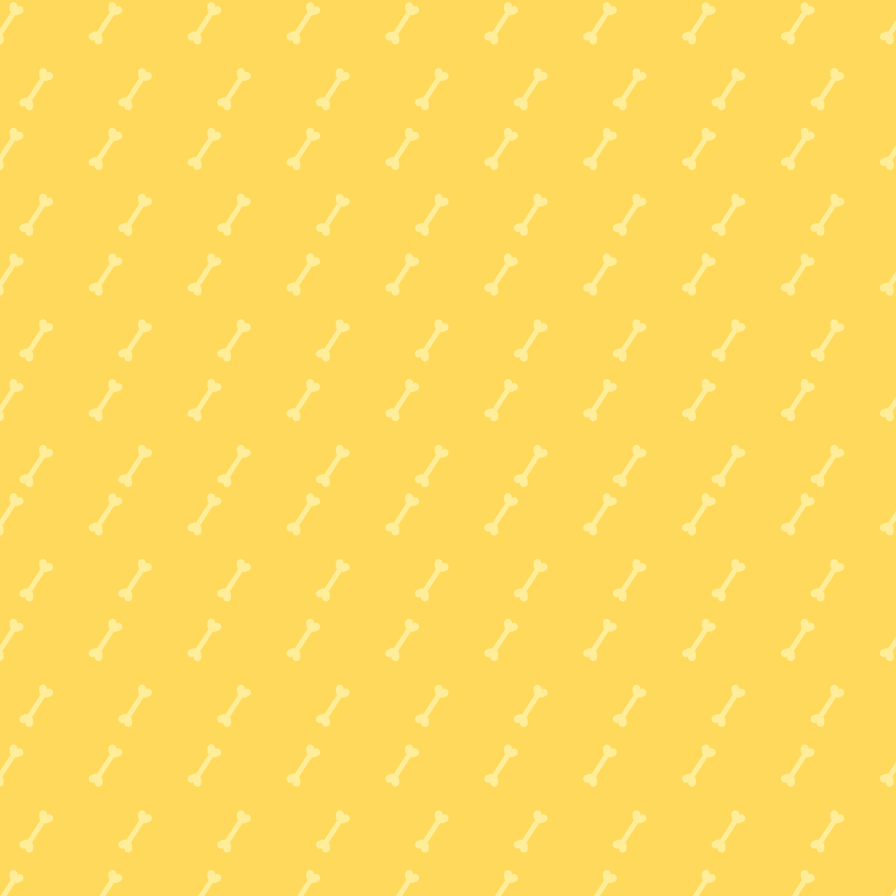
Write a WebGL 2 fragment shader that draws this pattern.

```glsl
#version 300 es
precision highp float;

uniform vec2 u_resolution;
out vec4 fragColor;

float capsule(vec2 p, vec2 a, vec2 b, float radius) {
    vec2 ab = b - a;
    float t = clamp(dot(p - a, ab) / dot(ab, ab), 0.0, 1.0);
    return length(p - a - ab * t) - radius;
}

// Bone leaning to the right, repeated once per unit along x
float boneRow(vec2 p, vec2 center) {
    vec2 d = p - center;
    d.x -= round(d.x);

    // Fold into one quarter, with the long axis along y
    vec2 axis = vec2(0.545, -0.838);
    vec2 q = abs(vec2(dot(d, vec2(-axis.y, axis.x)), dot(d, axis)));

    float shaft = capsule(q, vec2(0.0), vec2(0.0, 0.16), 0.026);
    float knob = capsule(q, vec2(0.018, 0.158), vec2(0.036, 0.183), 0.040);
    return min(shaft, knob);
}

void main() {
    // One unit is one column; y runs down from the top edge
    float columns = 9.06;
    vec2 p = vec2(gl_FragCoord.x, u_resolution.y - gl_FragCoord.y) * columns / u_resolution.y;

    // Blocks of four row pairs, the last pair cut slightly short
    p.y = mod(mod(p.y, 4.965), 1.27);

    float bones = min(boneRow(p, vec2(0.067, 0.236)), boneRow(p, vec2(0.366, 0.902)));

    float pixel = columns / u_resolution.y;
    float coverage = smoothstep(0.75 * pixel, -0.75 * pixel, bones);

    vec3 yellow = vec3(1.0, 0.85, 0.36);
    vec3 cream = vec3(1.0, 0.93, 0.60);
    fragColor = vec4(mix(yellow, cream, coverage), 1.0);
}
```
